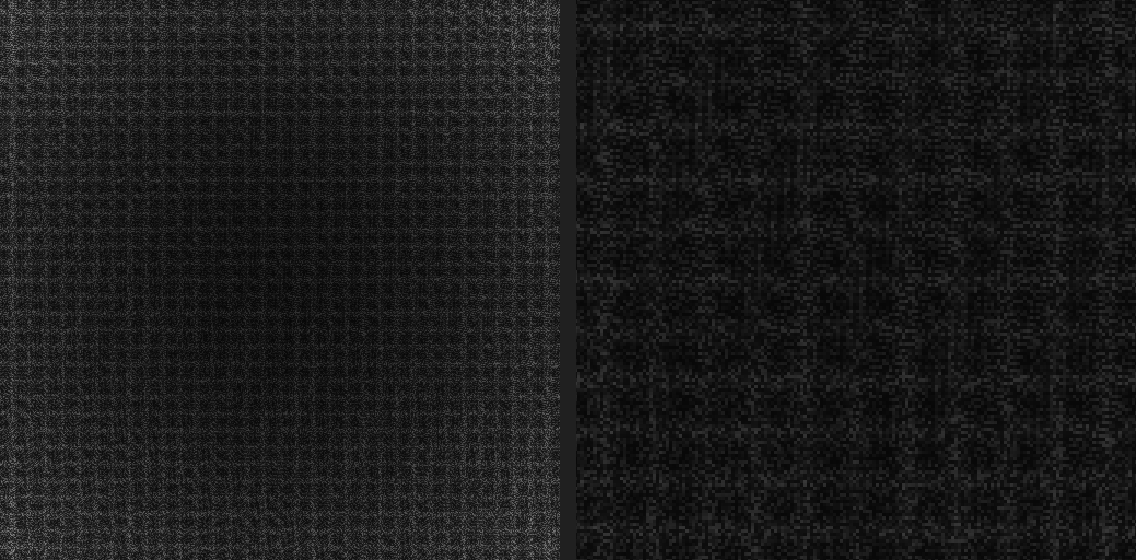
Left, the full canvas; right, a detail of the centre.
This pattern is drawn by a WebGL 2 fragment shader. Its source:

```glsl
#version 300 es
precision highp float;

uniform vec2 u_resolution;
out vec4 fragColor;

float hash(vec2 p) {
    return fract(sin(dot(p, vec2(127.1, 311.7))) * 43758.5453);
}

float valueNoise(vec2 p) {
    vec2 cell = floor(p);
    vec2 f = fract(p);
    f = f * f * (3.0 - 2.0 * f);
    float low = mix(hash(cell), hash(cell + vec2(1.0, 0.0)), f.x);
    float high = mix(hash(cell + vec2(0.0, 1.0)), hash(cell + vec2(1.0, 1.0)), f.x);
    return mix(low, high, f.y);
}

// Soft pale thread, brightest at whole numbers, uneven in strength
float thread(float x, float seed) {
    float profile = 0.5 + 0.5 * cos(6.28319 * x);
    float strength = mix(0.8, 1.1, hash(vec2(floor(x + 0.5), seed)));
    return profile * profile * strength;
}

void main() {
    vec2 uv = gl_FragCoord.xy / u_resolution;
    vec2 fromCenter = uv - 0.5;

    // Woven grid with a crossing at the center
    vec2 grid = fromCenter * 33.5;
    float across = thread(grid.x, 3.0);
    float down = thread(grid.y, 8.0);
    float weave = max(across, down) + 0.12 * min(across, down);

    // Dark middle fading to paler corners
    float tone = 0.075 + 0.3 * dot(fromCenter, fromCenter);
    tone *= mix(0.76, 1.26, weave);
    tone *= mix(0.94, 1.06, valueNoise(uv * 60.0));

    // Fine fiber grain, mostly dark with sparse bright specks
    float speck = hash(floor(uv * 512.0));
    tone *= 0.48 + 1.56 * speck * speck;

    fragColor = vec4(vec3(tone), 1.0);
}
```
